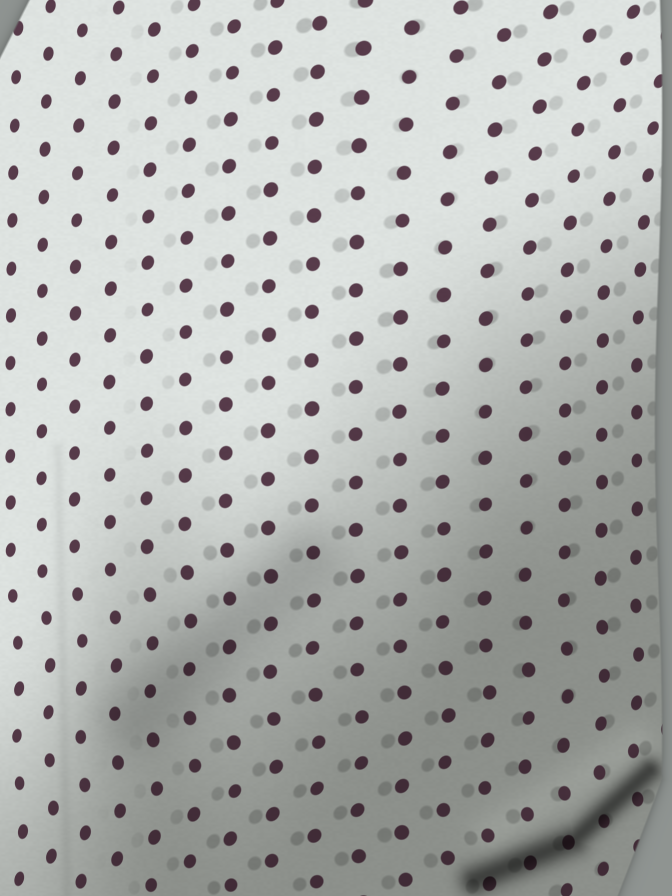
A Shadertoy shader for this texture:

```glsl
#define COLUMN_STEP 0.0492
#define ROW_STEP 0.0530
#define DOT_RADIUS 0.0079
#define DOT_JITTER 0.0012
#define GHOST_STRENGTH 0.17
#define GHOST_BLUR 0.0018
#define WEAVE_STRENGTH 0.022
#define FOLD_DEPTH 0.55

const vec3 CLOTH_LIGHT = vec3(0.87, 0.89, 0.88);
const vec3 CLOTH_SHADE = vec3(0.55, 0.565, 0.545);
const vec3 BACKDROP = vec3(0.56, 0.58, 0.57);
const vec3 PLUM = vec3(0.31, 0.20, 0.26);

float hash(vec2 p) {
    vec3 h = fract(vec3(p.xyx) * 0.1031);
    h += dot(h, h.yzx + 33.33);
    return fract((h.x + h.y) * h.z);
}

float noise(vec2 p) {
    vec2 i = floor(p), f = fract(p);
    f = f * f * (3.0 - 2.0 * f);
    return mix(mix(hash(i), hash(i + vec2(1, 0)), f.x),
               mix(hash(i + vec2(0, 1)), hash(i + vec2(1, 1)), f.x), f.y);
}

float segmentDistance(vec2 p, vec2 a, vec2 b) {
    vec2 d = b - a;
    return length(p - a - d * clamp(dot(p - a, d) / dot(d, d), 0.0, 1.0));
}

// Soft crease along a segment, 1 at its centre
float crease(vec2 p, vec2 a, vec2 b, float width) {
    float d = segmentDistance(p, a, b) / width;
    return exp(-d * d);
}

// Draped cloth to staggered lattice coordinates (column, row)
vec2 drape(vec2 p) {
    float down = 1.0 - p.y;
    float dx = p.x - 0.397;
    float top = max(0.45 - down, 0.0) / 0.45;
    dx -= top * top * (0.010 + 0.09 * max(dx, 0.0));
    dx -= 0.008 * smoothstep(0.55, 0.85, down) * (0.6 - 2.0 * dx);
    dx += 0.003 * smoothstep(0.5, 0.8, down) * sin(down * 32.0 + p.x * 9.0);
    float column = dx / COLUMN_STEP * (1.0 + dx * dx);
    float sag = 0.03 * max(dx, 0.0) + 0.004 * sin(p.x * 13.0 + down * 5.0);
    return vec2(column, (down - 0.375 - sag) / ROW_STEP);
}

// Signed distance to the nearest dot
float dotDistance(vec2 p) {
    vec2 g = drape(p);
    float column = round(g.x);
    float stagger = 0.5 * mod(column, 2.0);
    vec2 id = vec2(column, round(g.y - stagger));
    vec2 d = (g - id - vec2(0.0, stagger)) * vec2(COLUMN_STEP, ROW_STEP);
    vec2 seed = id + 57.0;
    d += DOT_JITTER * (vec2(hash(seed), hash(seed + 31.7)) - 0.5);
    d.x += 0.12 * d.y;
    float radius = DOT_RADIUS * (0.95 + 0.1 * hash(seed + 11.3));
    return length(d) - radius;
}

void mainImage(out vec4 fragColor, in vec2 fragCoord) {
    vec2 p = fragCoord / iResolution.y;
    float px = 1.0 / iResolution.y;

    // Light falls off towards the lower right, with slow ripples
    float falloff = 0.5 * p.x + 0.8 * (1.0 - p.y);
    falloff += 0.14 * (noise(p * vec2(7.0, 3.5) + 4.0) - 0.5);
    float shade = smoothstep(0.42, 0.92, falloff);
    shade *= 1.0 - 0.35 * smoothstep(0.2, 0.0, p.x);
    vec3 color = mix(CLOTH_LIGHT, CLOTH_SHADE, shade);

    // Dots of the layer beneath show through, shifted across the cloth
    float side = smoothstep(0.42, 0.70, p.x + 0.25 * (p.y - 0.5));
    vec2 shift = mix(vec2(-0.019, -0.003), vec2(0.018, 0.004), side);
    float ghost = 1.0 - smoothstep(-GHOST_BLUR, GHOST_BLUR, dotDistance(p - shift));
    ghost *= smoothstep(0.08, 0.26, p.x) * (0.65 + 0.5 * noise(p * 6.0));
    color *= 1.0 - GHOST_STRENGTH * ghost;

    // Printed dots
    float ink = 1.0 - smoothstep(-px, px, dotDistance(p));
    vec3 inkColor = PLUM * mix(1.05, 0.78, shade);
    color = mix(color, inkColor, ink * 0.97);

    // Folds and pleats
    float fold = crease(p, vec2(0.53, 0.018), vec2(0.64, 0.062), 0.017);
    fold = max(fold, crease(p, vec2(0.64, 0.062), vec2(0.725, 0.14), 0.014));
    color *= 1.0 - FOLD_DEPTH * fold;
    color *= 1.0 - 0.14 * crease(p, vec2(0.15, 0.20), vec2(0.34, 0.375), 0.045);
    color *= 1.0 + 0.09 * crease(p, vec2(0.55, 0.07), vec2(0.71, 0.17), 0.025);
    color *= 1.0 - 0.05 * crease(p, vec2(0.075, 0.0), vec2(0.065, 0.5), 0.006);

    // Fine weave
    color *= 1.0 + WEAVE_STRENGTH * (noise(p * vec2(260.0, 420.0)) - 0.5);

    // Cloth outline over the backdrop
    float rightEdge = 0.735 - 0.35 * max(0.13 - p.y, 0.0) + 0.004 * sin(p.y * 9.0);
    float corner = (1.0 - p.x / 0.033 - (1.0 - p.y) / 0.065) * 0.029;
    float outside = max(p.x - rightEdge, corner);
    vec3 backdrop = BACKDROP * (1.0 - 0.2 * exp(-max(outside, 0.0) * 180.0));
    color = mix(color, backdrop, smoothstep(-1.5 * px, 1.5 * px, outside));

    fragColor = vec4(color, 1.0);
}
```
